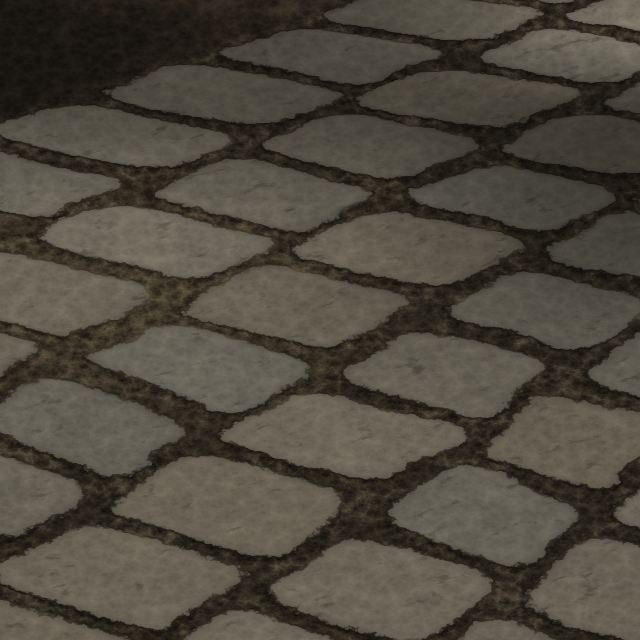
A three.js fragment shader for this texture:

```glsl
// Worn cobblestones seen at a slant, with earthy joints, bare soil and soft shade.
varying vec2 vUv;

vec2 hash2(vec2 p) {
  vec2 q = vec2(dot(p, vec2(127.1, 311.7)), dot(p, vec2(269.5, 183.3)));
  return fract(sin(q) * 4375.85);
}

// Distance to the nearest scattered point
float cellular(vec2 p) {
  vec2 base = floor(p);
  float nearest = 2.0;
  for (int j = -1; j <= 1; j++) {
    for (int i = -1; i <= 1; i++) {
      vec2 cell = base + vec2(float(i), float(j));
      nearest = min(nearest, length(cell + hash2(cell) - p));
    }
  }
  return nearest;
}

// Layered cellular noise, roughly centred on zero
float grain(vec2 p) {
  float sum = 0.0;
  float weight = 0.5;
  for (int i = 0; i < 4; i++) {
    sum += weight * (cellular(p) - 0.48);
    p = mat2(1.6, 1.2, -1.2, 1.6) * p + 7.3;
    weight *= 0.62;
  }
  return sum;
}

// Layered sines that make the stone outlines uneven
vec2 wobble(vec2 p) {
  vec2 sum = vec2(0.0);
  float size = 0.02;
  for (int i = 0; i < 5; i++) {
    sum += size * sin(p.yx * vec2(4.1, 4.7) + 1.7 * sin(p * 2.3) + float(i));
    p = mat2(1.5, 1.1, -1.1, 1.5) * p;
    size *= 0.66;
  }
  return sum;
}

// Perspective ground to paving columns (x) and stones along them (y)
vec2 paving(vec2 p) {
  float depth = 1.0 / (1.8 - p.y);
  float side = (p.x - 0.5) * depth;
  return vec2(log((depth - 0.42 * side) / 0.663) / 0.175,
              log(side + 4.9 * depth) / 0.104);
}

float roundedBox(vec2 p, vec2 halfSize, float radius) {
  vec2 d = abs(p) - halfSize + radius;
  return length(max(d, 0.0)) + min(max(d.x, d.y), 0.0) - radius;
}

// Soft elliptical patch of light or shade
float patchAt(vec2 p, vec2 centre, vec2 size) {
  vec2 d = (p - centre) / size;
  return exp(-dot(d, d));
}

void main() {
  vec2 p = vUv;
  float coarse = grain(p * vec2(9.0, 17.0));
  float fine = grain(p * vec2(42.0, 62.0) + 31.0);

  // Staggered stones with individual size and skew
  vec2 lay = paving(p);
  float column = floor(lay.x + 0.5);
  lay.y -= 0.31 * column + 0.56;
  vec2 id = vec2(column, floor(lay.y + 0.5));
  vec2 local = lay - id;
  vec2 rnd = hash2(id + 3.0);
  vec2 outline = local + wobble(lay) - 0.05 * (rnd.yx - 0.5);
  outline += 0.18 * (rnd - 0.5) * outline.yx;
  vec2 halfSize = vec2(0.43, 0.408) + 0.06 * (rnd - 0.5);
  float edge = roundedBox(outline, halfSize, 0.11 + 0.1 * rnd.x);
  edge += 0.085 * fine + 0.03 * coarse;
  float paved = 1.0 - step(3.5, column);
  float stoneMask = paved * (1.0 - smoothstep(-0.014, 0.014, edge));

  // Shade across the ground
  float light = 1.0 - 0.27 * smoothstep(0.66, 0.86, p.y);
  light -= 0.36 * patchAt(p, vec2(0.98, 0.67), vec2(0.36, 0.2));
  light += 0.46 * patchAt(p, vec2(0.97, 0.95), vec2(0.24, 0.09));
  light += 0.07 * patchAt(p, vec2(0.12, 0.58), vec2(0.25, 0.14));

  // Stone faces: warm grey, mottled, streaked and worn at the rim
  vec3 stone = mix(vec3(0.404, 0.389, 0.345), vec3(0.425, 0.397, 0.34), rnd.y);
  float streak = grain(p * mat2(1.0, 0.25, -0.25, 1.0) * vec2(17.0, 48.0));
  stone *= 0.975 + 0.08 * rnd.x + 0.15 * coarse + 0.3 * fine;
  stone *= 1.0 - 0.2 * smoothstep(0.08, 0.32, streak);
  stone *= 1.0 - 0.09 * smoothstep(-0.06, 0.0, edge);
  stone *= light;

  // Joints: shadowed under the stones, sandier on the left
  float sand = patchAt(p, vec2(0.24, 0.53), vec2(0.34, 0.17));
  vec3 joint = mix(vec3(0.178, 0.157, 0.118), vec3(0.255, 0.228, 0.178),
                   smoothstep(-0.15, 0.3, coarse + 0.5 * fine));
  joint = mix(joint, vec3(0.335, 0.295, 0.22), 0.6 * sand);
  float below = smoothstep(0.1, -0.4, local.y + 0.25 * local.x);
  float contact = 1.0 - smoothstep(0.0, 0.085, edge);
  joint *= 1.0 - contact * (0.1 + 0.3 * below);
  joint *= (1.0 + 1.2 * fine) * mix(1.0, light, 0.65);

  // Bare soil beyond the last column
  vec3 soil = mix(vec3(0.105, 0.09, 0.07), vec3(0.205, 0.173, 0.132),
                  smoothstep(0.05, 0.6, p.x + 0.5 * coarse));
  soil *= 1.0 + 0.9 * fine;
  vec3 ground = mix(joint, soil, smoothstep(3.38, 3.62, lay.x + 0.15 * coarse));

  gl_FragColor = vec4(mix(ground, stone, stoneMask), 1.0);
}
```
